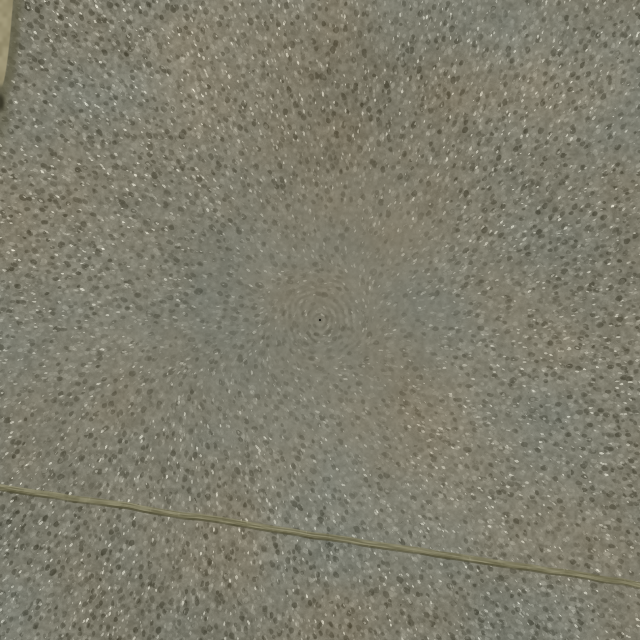
Write a three.js fragment shader that draws this texture.

```glsl
varying vec2 vUv;

#define CENTRE vec2(0.5, 0.5)
#define BASE_SHADE 0.496
#define PEBBLE_SCALE 84.0
#define CHIP_SCALE 104.0
#define FLECK_SCALE 112.0
#define PEBBLE_DEPTH 0.11
#define FLECK_GLOW 0.23
#define JOINT_HALF_WIDTH 0.0048
#define JOINT_COLOR vec3(0.50, 0.485, 0.37)
#define GROOVE_COLOR vec3(0.30, 0.29, 0.20)
#define WALL_COLOR vec3(0.60, 0.57, 0.45)

float hash(vec2 p) {
  vec3 q = fract(p.xyx * 0.1031);
  q += dot(q, q.yzx + 33.33);
  return fract((q.x + q.y) * q.z);
}

vec2 hash2(vec2 p) {
  return vec2(hash(p + 17.3), hash(p + 71.9));
}

float noise(vec2 p) {
  vec2 i = floor(p), f = fract(p);
  f = f * f * (3.0 - 2.0 * f);
  return mix(mix(hash(i), hash(i + vec2(1, 0)), f.x),
             mix(hash(i + vec2(0, 1)), hash(i + vec2(1, 1)), f.x), f.y);
}

float fbm(vec2 p) {
  float sum = 0.0, amp = 0.5;
  for (int i = 0; i < 4; i++) {
    sum += amp * noise(p);
    p = p * 2.03 + 9.1;
    amp *= 0.5;
  }
  return sum / 0.9375;
}

// Grain direction: radial outside, slanted below, swirling at the centre
vec2 flow(vec2 p) {
  vec2 v = p - CENTRE;
  float swirl = 1.0 - smoothstep(0.05, 0.13, length(v));
  vec2 radial = v + vec2(0.25, -0.05) * smoothstep(0.0, 0.15, -v.y);
  vec2 dir = mix(radial, vec2(-v.y, v.x), swirl);
  return dir / max(length(dir), 0.0001);
}

// Scattered stretched grains: x is coverage, y a random tone of the grain
vec2 grains(vec2 p, float scale, float density, vec2 sizes, float stretch, float seed) {
  vec2 q = p * scale, cell = floor(q), result = vec2(0.0);
  float rough = (noise(q * 2.7 + seed) - 0.5) * 0.22;
  for (int j = -1; j <= 1; j++) {
    for (int i = -1; i <= 1; i++) {
      vec2 id = cell + vec2(i, j);
      vec2 rnd = hash2(id + seed);
      vec2 spot = id + hash2(id + seed + 133.0);
      vec2 dir = flow(spot / scale) + (rnd - 0.5) * 0.7;
      dir /= max(length(dir), 0.001);
      vec2 d = q - spot;
      d = vec2(dot(d, dir) / stretch, dot(d, vec2(-dir.y, dir.x)) * stretch);
      float radius = mix(sizes.x, sizes.y, rnd.y);
      float cover = 1.0 - smoothstep(radius - 0.11, radius + 0.11, length(d) + rough);
      cover *= step(rnd.x, density);
      if (cover > result.x) result = vec2(cover, hash(id + seed + 57.0));
    }
  }
  return result;
}

vec3 stone(vec2 p) {
  float patches = fbm(p * 5.0 + 3.0);
  float r = length(p - CENTRE);
  float detail = mix(0.5, 1.0, smoothstep(0.05, 0.38, r)) * mix(0.75, 1.2, patches);

  vec2 chip = grains(p, CHIP_SCALE, 0.6, vec2(0.25, 0.45), 1.25, 5.0);
  vec2 pebble = grains(p, PEBBLE_SCALE, 0.2 + 0.6 * patches, vec2(0.2, 0.42), 1.2, 41.0);
  vec2 fleck = grains(p, FLECK_SCALE, 0.42, vec2(0.1, 0.27), 1.4, 83.0);

  float shade = (fbm(p * 150.0) - 0.5) * 0.16;
  shade += chip.x * (chip.y - 0.3) * 0.12;
  shade -= pebble.x * PEBBLE_DEPTH * (0.45 + 0.75 * pebble.y);
  shade += fleck.x * FLECK_GLOW * (0.25 + fleck.y * fleck.y);
  shade = BASE_SHADE + shade * detail + (fbm(p * 3.5 + 21.0) - 0.5) * 0.09;

  // Ripples of the central swirl
  float ripple = sin(r * 620.0 + 9.0 * noise(p * 38.0)) * noise(p * 55.0);
  shade += 0.035 * ripple * (1.0 - smoothstep(0.03, 0.1, r));

  // Warm and cool stains
  float warmth = (fbm(p * 6.0 + 47.0) - 0.5) * 0.07;
  return vec3(shade, shade - 0.01, shade - 0.07) + warmth * vec3(0.6, -0.1, -0.7);
}

void main() {
  vec2 p = vUv;
  vec3 color = stone(p);

  // Slanted joint with a streaky strip and a dark lower lip
  float s = p.y - 0.240 + 0.153 * p.x + (noise(vec2(p.x * 35.0, 2.0)) - 0.5) * 0.003;
  float strip = 1.0 - smoothstep(JOINT_HALF_WIDTH - 0.0015, JOINT_HALF_WIDTH + 0.0015, abs(s));
  float streak = noise(vec2(p.x * 45.0, s * 520.0)) - 0.5;
  color = mix(color, JOINT_COLOR + streak * 0.18, strip * 0.85);
  float lip = 1.0 - smoothstep(0.0006, 0.0026, abs(s + JOINT_HALF_WIDTH));
  color = mix(color, GROOVE_COLOR, lip * (0.35 + 0.5 * noise(p * 60.0)));

  // Wall edge in the upper left corner, with its shaded border
  float edge = p.x - 0.021 * sqrt(clamp((p.y - 0.86) / 0.14, 0.0, 1.0));
  float rise = smoothstep(0.72, 0.88, p.y);
  color = mix(color, GROOVE_COLOR + 0.09, 0.75 * rise * (1.0 - smoothstep(0.004, 0.022, edge)));
  float wall = smoothstep(0.86, 0.875, p.y) * (1.0 - smoothstep(-0.002, 0.001, edge));
  color = mix(color, WALL_COLOR + (noise(p * 130.0) - 0.5) * 0.08, wall);
  float notch = 1.0 - smoothstep(0.004, 0.016, length((p - vec2(0.0, 0.84)) * vec2(1.6, 0.8)));
  color = mix(color, GROOVE_COLOR * 0.6, notch * 0.8);

  // Small dark pit at the centre
  color *= 0.25 + 0.75 * smoothstep(0.0008, 0.0022, length(p - CENTRE));
  gl_FragColor = vec4(color, 1.0);
}
```
